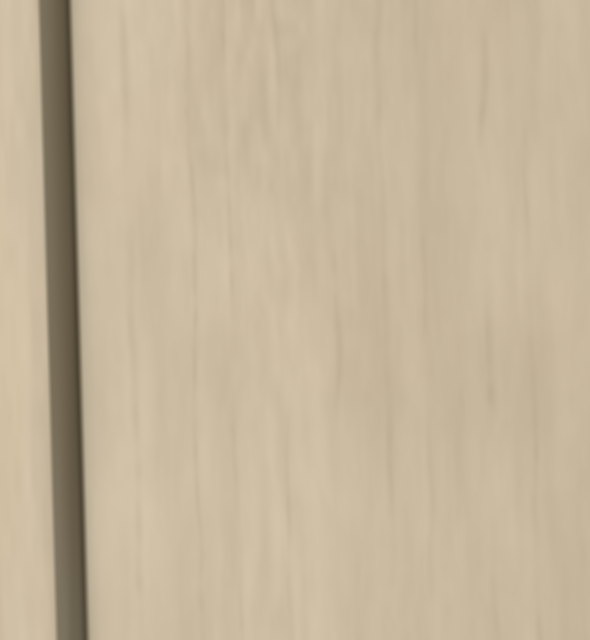
Write a Shadertoy shader that draws this texture.

```glsl
// Pale, softly grained wood panel with a dark vertical groove near its left side.
#define PALE vec3(0.835, 0.775, 0.673)
#define TAN vec3(0.735, 0.675, 0.573)
#define GROOVE_LIT vec3(0.485, 0.445, 0.365)
#define GROOVE_DEEP vec3(0.360, 0.317, 0.240)
#define GROOVE_LEFT 0.096
#define GROOVE_WIDTH 0.052
#define LEAN 0.030
#define EDGE_BLUR 0.0052
#define GRAIN 0.72
#define PORE_LINES 9

float hash(vec2 p) {
    vec3 q = fract(vec3(p.xyx) * 0.1031);
    q += dot(q, q.yzx + 33.33);
    return fract((q.x + q.y) * q.z);
}

float noise(vec2 p) {
    vec2 i = floor(p), f = fract(p);
    f = f * f * (3.0 - 2.0 * f);
    return mix(mix(hash(i), hash(i + vec2(1, 0)), f.x),
               mix(hash(i + vec2(0, 1)), hash(i + vec2(1, 1)), f.x), f.y);
}

// Noise centred on zero, stretched by separate frequencies.
float streak(vec2 p, float across, float along, float seed) {
    return noise(p * vec2(across, along) + seed) - 0.5;
}

float bump(float x, float width) {
    return exp(-x * x / (width * width));
}

// Thin broken dark lines, one near each evenly spaced slot.
float poreLines(vec2 p) {
    float sum = 0.0;
    for (int i = 0; i < PORE_LINES; i++) {
        float id = float(i);
        float centre = 0.20 + 0.085 * (id + 0.8 * hash(vec2(id, 7.0)));
        centre += 0.010 * streak(vec2(id, p.y), 3.7, 9.0, 31.0);
        float width = mix(0.004, 0.008, hash(vec2(id, 3.0)));
        float broken = smoothstep(0.25, 0.75, noise(vec2(id * 5.3, p.y * 7.0 + id)));
        broken *= 0.4 + noise(vec2(id * 9.1, p.y * 34.0));
        sum += broken * bump(p.x - centre, width);
    }
    return sum;
}

// Faint nested arches of flat-sawn grain around the middle.
float arches(vec2 p) {
    float x = p.x - 0.47 + 0.03 * streak(p, 9.0, 6.0, 12.0);
    float rings = p.y * 2.2 + abs(x) * 22.0 + 0.6 * streak(p, 30.0, 12.0, 4.0);
    float wave = abs(fract(rings) * 2.0 - 1.0);
    return (smoothstep(0.1, 0.9, wave) - 0.5) * bump(x, 0.09);
}

// Signed darkness of the grain.
float grain(vec2 p) {
    float centre = bump(p.x - 0.48, 0.16) * smoothstep(0.25, 0.9, p.y);
    p.x += 0.006 * streak(p, 12.0, 14.0, 55.0);
    float fine = streak(p, 120.0, 11.0, 3.0) * 0.14 + streak(p, 70.0, 7.0, 41.0) * 0.26;
    float broad = streak(p, 28.0, 3.0, 17.0) * 0.30 + streak(p, 8.0, 5.0, 63.0) * 0.34;
    float flecks = streak(p, 100.0, 45.0, 29.0) * 0.12 + streak(p, 46.0, 24.0, 8.0) * 0.18;
    return fine * (0.7 + 0.6 * centre) + broad + flecks * (0.7 + 1.0 * centre)
         + 0.20 * arches(p) + 0.36 * poreLines(p) + 0.10 * centre;
}

vec3 panelColor(vec2 uv, vec2 p) {
    float shade = 0.26 + 0.34 * smoothstep(0.15, 1.0, uv.x);
    vec3 wood = mix(PALE, TAN, shade + GRAIN * grain(p));
    float blush = smoothstep(0.45, 0.8, noise(uv * vec2(5.0, 4.0) + 20.0));
    return wood + vec3(0.004, -0.001, -0.004) * blush;
}

vec3 stripColor(vec2 uv, vec2 p) {
    float tone = 0.22 + 0.35 * streak(p, 55.0, 4.0, 71.0) + 0.18 * streak(p, 110.0, 20.0, 5.0);
    vec3 wood = mix(PALE, TAN, tone);
    float blush = noise(vec2(uv.x * 30.0, uv.y * 4.0) + 50.0);
    return wood + vec3(0.010, -0.004, -0.010) * blush;
}

// Shadowed groove, deepest against its right wall, greyer toward the foot.
vec3 grooveColor(vec2 uv, float across) {
    vec3 color = mix(GROOVE_LIT, GROOVE_DEEP, smoothstep(-0.1, 1.1, across));
    color += vec3(0.020, 0.022, 0.030) * (1.0 - smoothstep(0.0, 0.35, uv.y));
    color += 0.02 * streak(uv, 90.0, 5.0, 90.0);
    return color * (1.0 - 0.20 * bump(across - 0.95, 0.12));
}

void mainImage(out vec4 fragColor, in vec2 fragCoord) {
    vec2 uv = fragCoord / iResolution.xy;
    vec2 p = vec2(uv.x + LEAN * uv.y, uv.y);
    float fromLeft = p.x - GROOVE_LEFT;
    float fromRight = fromLeft - GROOVE_WIDTH;
    float soft = max(EDGE_BLUR, 1.0 / iResolution.x);

    // Rounded panel edge: cool grey rim fading into the wood
    vec3 panel = panelColor(uv, p);
    float rim = exp(-max(fromRight, 0.0) / 0.014);
    panel = mix(panel, vec3(0.61, 0.58, 0.50), 0.65 * rim);

    // Strip, groove and panel from left to right
    vec3 color = stripColor(uv, p);
    color *= 1.0 - 0.08 * exp(-max(-fromLeft, 0.0) / 0.012);
    color = mix(color, grooveColor(uv, fromLeft / GROOVE_WIDTH), smoothstep(-soft, soft, fromLeft));
    color = mix(color, panel, smoothstep(-soft, 1.5 * soft, fromRight));
    fragColor = vec4(color, 1.0);
}
```
